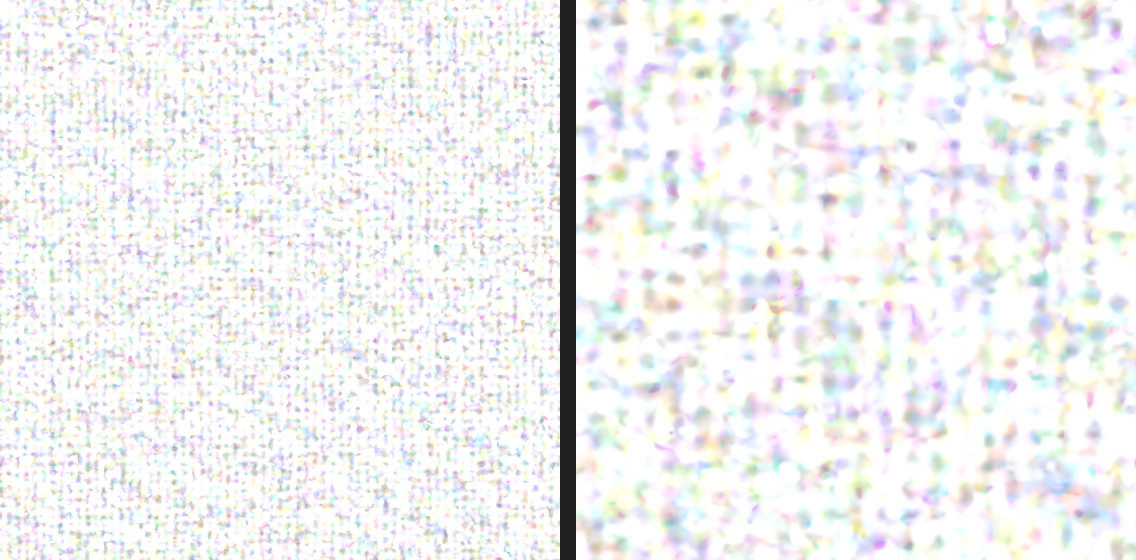
Left: the whole. Right: its middle third, enlarged.
A WebGL 2 fragment shader for this texture:

```glsl
#version 300 es
precision highp float;
// Bleached woven cloth speckled with faint pastel grain.
// A wobbling thread grid, a shared grey noise, weaker channel noises and
// rare sharp flecks add up to a shade, taken from white and clipped.

#define THREADS 64.0         // threads across the canvas
#define GREY_CELLS 122.0     // grey grains across the canvas
#define TINT_CELLS 116.0     // coloured grains across the canvas
#define FLECK_CELLS 150.0    // sharp flecks across the canvas
#define WARP 1.1             // grain distortion, in cells
#define WOBBLE 0.22          // thread wander, in thread widths
#define GREY_AMOUNT 0.33
#define TINT_AMOUNT 0.28
#define FLECK_AMOUNT 0.16
#define WEAVE_AMOUNT 0.053
#define RED_GREEN_LINK 0.3   // how far green follows red
#define SHADE_BIAS vec3(0.001, 0.006, -0.003)

uniform vec2 u_resolution;
out vec4 fragColor;

const float TAU = 6.2831853;

vec3 hash3(vec2 cell) {
    vec3 phase = vec3(dot(cell, vec2(127.1, 311.7)),
                      dot(cell, vec2(269.5, 183.3)),
                      dot(cell, vec2(419.2, 371.9)));
    return fract(sin(phase) * 43758.5453);
}

// Three independent smooth value noises, centred on zero.
vec3 noise3(vec2 p) {
    vec2 cell = floor(p);
    vec2 f = fract(p);
    vec2 w = f * f * (3.0 - 2.0 * f);
    vec3 bottom = mix(hash3(cell), hash3(cell + vec2(1.0, 0.0)), w.x);
    vec3 top = mix(hash3(cell + vec2(0.0, 1.0)), hash3(cell + vec2(1.0)), w.x);
    return mix(bottom, top, w.y) - 0.5;
}

// Dark gaps between threads; columns are stronger than rows.
float weaveShade(vec2 uv) {
    vec2 wander = noise3(uv * THREADS * 0.5 + 37.0).xy * 2.0 * WOBBLE;
    vec2 gaps = cos(TAU * (uv * THREADS + wander));
    vec2 strength = 1.0 + 0.6 * noise3(uv * 14.0 + 5.0).xy;
    return dot(gaps * strength, vec2(1.0, 0.7));
}

void main() {
    vec2 uv = gl_FragCoord.xy / u_resolution.y;

    // Bend the grain so that some blobs pinch into slivers.
    vec2 bend = WARP * noise3(uv * GREY_CELLS * 1.2 + 71.0).xy;

    float grey = noise3(uv * GREY_CELLS + bend + 13.0).x;
    vec3 tint = noise3(uv * TINT_CELLS - bend + 211.0);
    tint.g = mix(tint.g, tint.r, RED_GREEN_LINK);

    vec3 shade = SHADE_BIAS + GREY_AMOUNT * grey + TINT_AMOUNT * tint
               + WEAVE_AMOUNT * weaveShade(uv);

    // Small saturated flecks, only where the cloth is already shaded.
    vec3 fleck = smoothstep(0.22, 0.45, noise3(uv * FLECK_CELLS + bend.yx + 97.0));
    shade += FLECK_AMOUNT * fleck * smoothstep(0.02, 0.12, shade);

    // Soft clip to white keeps the grain edges smooth.
    vec3 visible = 0.5 * (shade + sqrt(shade * shade + 0.0002));
    fragColor = vec4(clamp(1.0 - visible, 0.0, 1.0), 1.0);
}
```
